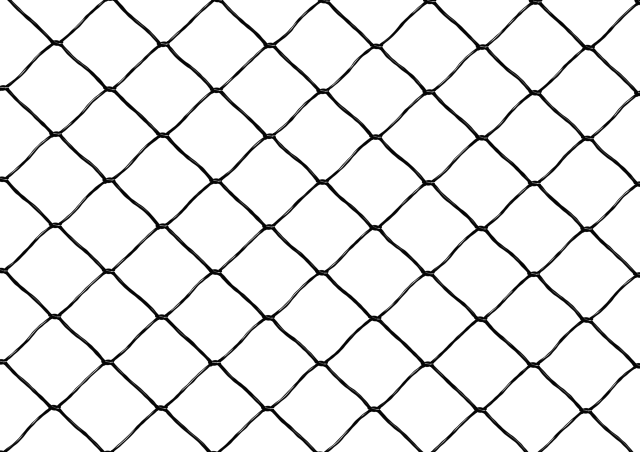
Give the GLSL for this pattern, as a WebGL 2 fragment shader.

```glsl
#version 300 es
precision highp float;
// Chain-link fence in black wire on white: a slightly warped lattice of knots,
// where each lattice square holds one diagonal wire and two knots at its ends.
// Distance functions give the shapes; gradient noise wears edges and glints.

uniform vec2 u_resolution;
out vec4 fragColor;

const float PI = 3.14159265;
const float CANVAS_WIDTH = 768.0;          // drawing units across the canvas
const vec2 PITCH = vec2(63.8, 54.78);      // half a mesh, across and down
const vec3 PAPER = vec3(1.0);
const vec3 WIRE = vec3(0.02);
const vec3 GLINT = vec3(0.9);

float hash(vec2 p) {
    vec3 q = fract(p.xyx * vec3(0.1031, 0.1030, 0.0973));
    q += dot(q, q.yzx + 33.33);
    return fract((q.x + q.y) * q.z);
}

float cornerSlope(vec2 cell, vec2 offset) {
    float angle = 2.0 * PI * hash(cell + 50.0);
    return dot(vec2(cos(angle), sin(angle)), offset);
}

float gradientNoise(vec2 p) {
    vec2 i = floor(p), f = p - i;
    vec2 u = f * f * f * (f * (f * 6.0 - 15.0) + 10.0);
    vec2 e = vec2(1.0, 0.0);
    float low = mix(cornerSlope(i, f), cornerSlope(i + e, f - e), u.x);
    float high = mix(cornerSlope(i + e.yx, f - e.yx), cornerSlope(i + 1.0, f - 1.0), u.x);
    return mix(low, high, u.y);
}

// Position of a lattice point, with the sag and skew of the hanging mesh
vec2 knotPosition(vec2 g) {
    float bulge = sin(PI * g.x / 12.0);
    vec2 sag = vec2(1.5 * bulge - 0.35 * g.y,
                    g.x * (0.58 - 0.023 * g.y) + bulge * (1.2 - 0.2 * g.y));
    return vec2(4.0, -4.0) + PITCH * g + sag;
}

// Lattice coordinates of a point, by repeated correction
vec2 latticeCoords(vec2 p) {
    vec2 g = p / PITCH;
    for (int i = 0; i < 3; i++) g += (p - knotPosition(g)) / PITCH;
    return g;
}

float segmentDistance(vec2 p, vec2 a, vec2 b) {
    vec2 ab = b - a;
    return length(p - a - ab * clamp(dot(p - a, ab) / dot(ab, ab), 0.0, 1.0));
}

float coverage(float d, float pixel) {
    return smoothstep(0.7 * pixel, -0.7 * pixel, d);
}

// A slightly bent wire from a to b with a broken streak of light on one side
vec3 drawWire(vec3 color, vec2 p, vec2 a, vec2 b, float radius, float shine,
              float seed, float pixel) {
    vec2 along = normalize(b - a);
    vec2 normal = vec2(-along.y, along.x);
    float t = clamp(dot(p - a, along) / length(b - a), 0.0, 1.0);
    float bend = (0.9 + 0.5 * sin(seed)) * sin(2.0 * PI * t)
               + 1.2 * gradientNoise(vec2(t * 3.0, seed)) * sin(PI * t);
    vec2 q = p - normal * bend;
    float wear = 0.5 * gradientNoise(vec2(t * 9.0, seed + 7.3));
    float body = segmentDistance(q, a, b) - radius - wear;
    color = mix(color, WIRE, coverage(body, pixel));

    float side = dot(q - a, normal) + 0.6 + 0.7 * gradientNoise(vec2(t * 5.0, seed + 3.1));
    float broken = smoothstep(-0.15, 0.2, gradientNoise(vec2(t * 4.0, seed + 11.7)));
    float ends = smoothstep(0.02, 0.15, t) * smoothstep(0.98, 0.85, t);
    float streak = coverage(abs(side) - 0.5, pixel) * broken * ends;
    return mix(color, GLINT, streak * shine * coverage(body + 0.3, pixel));
}

// Two strands twisted into an oval lump, with a curl of light between them
vec3 drawKnot(vec3 color, vec2 p, float seed, float pixel) {
    float turn = 0.3 * (seed - 0.5);
    p = mat2(cos(turn), sin(turn), -sin(turn), cos(turn)) * p;
    float lump = (length(p / vec2(5.8, 3.3)) - 1.0) * 3.3;
    float over = segmentDistance(p, vec2(-6.0, -1.3), vec2(5.5, 2.0)) - 1.9;
    float under = segmentDistance(p, vec2(-5.0, 2.0), vec2(6.3, -1.7)) - 1.6;
    color = mix(color, WIRE, coverage(min(lump, min(over, under)), pixel));

    float curl = segmentDistance(p, vec2(-2.5, -1.2), vec2(2.5 + seed, 0.3)) - 0.4;
    float gap = segmentDistance(p, vec2(3.6, 0.2), vec2(5.5, 0.1)) - 0.45;
    color = mix(color, GLINT, coverage(curl, pixel) * (0.25 + 0.45 * seed));
    return mix(color, GLINT, coverage(gap, pixel) * 0.75);
}

void main() {
    float pixel = CANVAS_WIDTH / u_resolution.x;
    // y is measured down from the top edge
    vec2 p = vec2(gl_FragCoord.x, u_resolution.y - gl_FragCoord.y) * pixel;
    vec2 square = floor(latticeCoords(p));

    // Even squares hold a falling wire, odd squares a rising one
    bool falling = mod(square.x + square.y, 2.0) < 0.5;
    vec2 startKnot = square + (falling ? vec2(0.0) : vec2(0.0, 1.0));
    vec2 endKnot = square + (falling ? vec2(1.0) : vec2(1.0, 0.0));
    vec2 a = knotPosition(startKnot);
    vec2 b = knotPosition(endKnot);

    // Wires meet each knot at its left and right shoulders
    vec2 shoulder = vec2(5.2, falling ? 1.6 : -1.8);
    float radius = falling ? 2.0 : 1.65;
    float shine = falling ? 0.35 : 0.85;
    float seed = 40.0 * hash(square + 20.0);
    vec3 color = drawWire(PAPER, p, a + shoulder, b - shoulder, radius, shine, seed, pixel);
    color = drawKnot(color, p - a, hash(startKnot + 9.0), pixel);
    color = drawKnot(color, p - b, hash(endKnot + 9.0), pixel);
    fragColor = vec4(color, 1.0);
}
```
